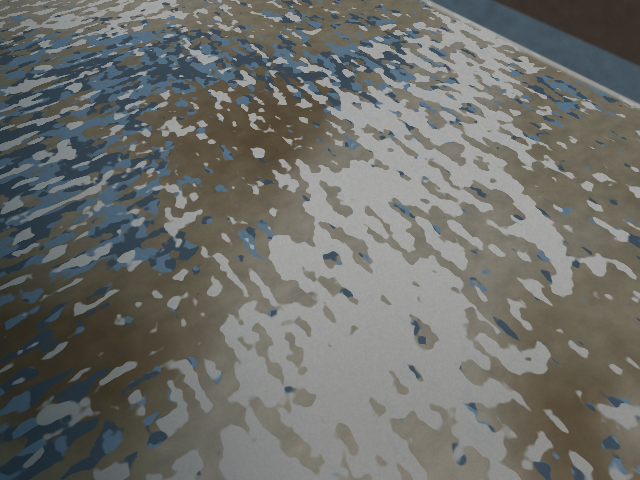
Reproduce this texture procedurally as a Shadertoy shader.

```glsl
const vec3 PALE = vec3(0.645, 0.65, 0.645);
const vec3 TAUPE = vec3(0.485, 0.47, 0.43);
const vec3 OLIVE = vec3(0.43, 0.41, 0.35);
const vec3 UMBER = vec3(0.32, 0.27, 0.2);
const vec3 SKY = vec3(0.33, 0.45, 0.55);
const vec3 NAVY = vec3(0.2, 0.275, 0.34);
const vec3 SLATE = vec3(0.27, 0.33, 0.37);
const vec3 DARK_FLOOR = vec3(0.22, 0.19, 0.17);

float hash(vec2 p) {
    vec3 q = fract(p.xyx * 0.1031);
    q += dot(q, q.yzx + 33.33);
    return fract((q.x + q.y) * q.z);
}

float noise(vec2 p) {
    vec2 cell = floor(p), f = fract(p);
    f = f * f * (3.0 - 2.0 * f);
    float low = mix(hash(cell), hash(cell + vec2(1, 0)), f.x);
    float high = mix(hash(cell + vec2(0, 1)), hash(cell + vec2(1, 1)), f.x);
    return mix(low, high, f.y);
}

float fbm(vec2 p) {
    float sum = 0.0, gain = 0.5;
    for (int i = 0; i < 4; i++) {
        sum += gain * noise(p);
        p = p * 2.03 + 17.3;
        gain *= 0.5;
    }
    return sum / 0.9375;
}

// Soft elliptical patch
float blob(vec2 p, vec2 center, vec2 radius) {
    vec2 q = (p - center) / radius;
    return exp(-dot(q, q));
}

// Ragged flecks, from lengthwise strands to crosswise rows
float weave(vec2 g, float rows, float seed) {
    g += seed;
    g += 0.008 * (vec2(noise(g * 60.0), noise(g * 60.0 + 9.0)) - 0.5);
    float strands = noise(g * vec2(54.0, 15.0));
    float dashes = noise(g * vec2(18.0, 40.0));
    float blocks = noise(g * vec2(30.0, 28.0) + 31.0);
    float ragged = noise(g * vec2(95.0, 60.0));
    return 0.58 * mix(strands, dashes, rows) + 0.3 * blocks + 0.12 * ragged;
}

// Share of fleck covered at a given density
float cover(float fleck, float density) {
    float level = mix(0.22, 0.72, clamp(density, 0.0, 1.0));
    return 1.0 - smoothstep(level - 0.03, level + 0.03, fleck);
}

float paleDensity(vec2 p) {
    float axis = 0.72 + 0.31 * p.y * p.y;
    float width = 0.46 - 0.33 * p.y;
    float d = 0.1 + 0.6 * (1.0 - smoothstep(0.2, 1.4, abs(p.x - axis) / width));
    d += 0.24 * blob(p, vec2(0.7, 0.3), vec2(0.16, 0.1));
    d += 0.15 * blob(p, vec2(0.8, 0.6), vec2(0.15, 0.08));
    d += 0.2 * blob(p, vec2(0.55, 0.05), vec2(0.16, 0.1));
    d += 0.5 * blob(p, vec2(0.15, 0.99), vec2(0.4, 0.07));
    d += 0.3 * blob(p, vec2(0.12, 0.59), vec2(0.36, 0.22));
    d += 0.14 * blob(p, vec2(0.45, 0.78), vec2(0.3, 0.12));
    d += 0.34 * blob(p, vec2(1.17, 0.5), vec2(0.17, 0.1));
    d += 0.4 * blob(p, vec2(1.32, 0.12), vec2(0.09, 0.12));
    return d;
}

float blueDensity(vec2 p) {
    float d = 0.72 * blob(p, vec2(0.13, 0.63), vec2(0.34, 0.17));
    d += 0.72 * blob(p, vec2(0.3, 0.87), vec2(0.48, 0.08));
    d += 0.52 * blob(p, vec2(0.82, 0.82), vec2(0.16, 0.12));
    d += 0.48 * blob(p, vec2(1.22, 0.8), vec2(0.13, 0.05));
    d += 0.32 * blob(p, vec2(0.1, 0.1), vec2(0.28, 0.22));
    d -= 0.3 * blob(p, vec2(0.5, 0.72), vec2(0.2, 0.09));
    return d + 0.1;
}

vec3 rug(vec2 p) {
    // Ground plane seen in perspective
    vec2 g = vec2(p.x + 0.4, 2.6 - p.x) / (1.65 - p.y);
    float rows = 1.0 - smoothstep(0.1, 0.55, p.x);
    float patches = fbm(g * vec2(9.0, 5.0)) - 0.5;

    // Mottled ground
    float warm = blob(p, vec2(0.5, 0.73), vec2(0.36, 0.16))
               + 0.8 * blob(p, vec2(1.2, 0.1), vec2(0.24, 0.2))
               + blob(p, vec2(0.1, 0.28), vec2(0.35, 0.2));
    float pale = paleDensity(p);
    vec3 color = mix(OLIVE, UMBER, clamp(warm + patches, 0.0, 1.0));
    color = mix(color, TAUPE, smoothstep(0.2, 0.6, pale + 0.3 * patches));
    color *= 0.9 + 0.2 * fbm(g * 28.0);

    // Blue dyes, then pale flecks on top
    float blue = blueDensity(p) + 0.5 * patches;
    vec3 dye = mix(SKY, NAVY, cover(weave(g, rows, 5.7), 0.55 + patches));
    color = mix(color, dye, 0.85 * cover(weave(g, rows, 2.3), blue));
    float flecks = cover(weave(g, rows, 0.0), pale + 0.5 * patches);
    vec3 wool = PALE * mix(0.86, 1.02, smoothstep(0.0, 0.6, p.y));
    return mix(color, wool, 0.95 * flecks);
}

void mainImage(out vec4 fragColor, in vec2 fragCoord) {
    vec2 p = fragCoord / iResolution.y;
    float edge = p.y - 1.0 + 0.494 * (p.x - 0.894);
    float floorEdge = p.y - 1.0 + 0.45 * (p.x - 1.024);

    // Rug with its pale border, and the floor beyond
    vec3 color = rug(p);
    color = mix(color, PALE, 0.75 * smoothstep(-0.016, -0.006, edge));
    vec3 ground = mix(SLATE, DARK_FLOOR, smoothstep(-0.004, 0.006, floorEdge));
    ground *= 0.9 + 0.2 * fbm(p * 45.0);
    color = mix(color, ground, smoothstep(-0.003, 0.003, edge));

    // Light falling off to the left, and fine pile
    float light = smoothstep(-0.15, 0.7, p.x * 0.9 + p.y * 0.35);
    color *= mix(vec3(0.42, 0.49, 0.52), vec3(1.0), light);
    color *= 0.98 + 0.04 * noise(p * 260.0);
    fragColor = vec4(color, 1.0);
}
```
